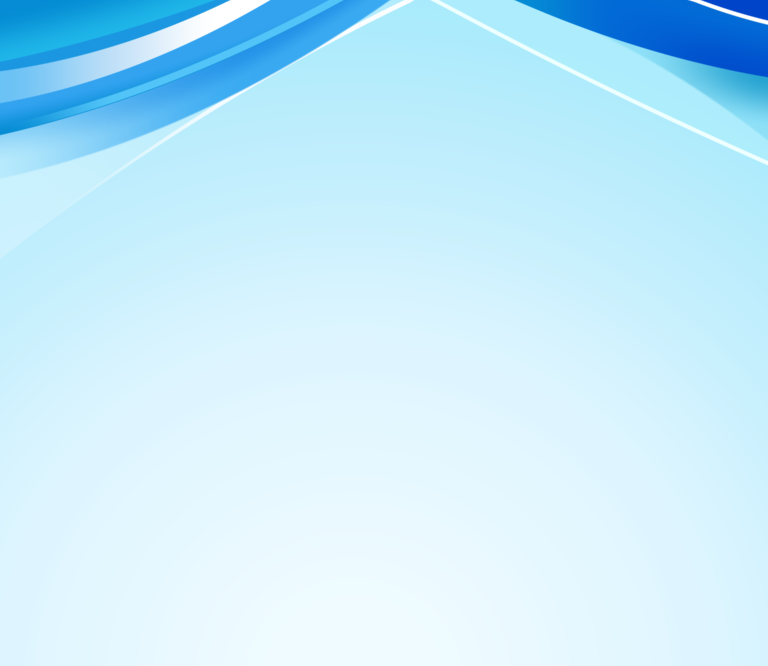
Reproduce this background procedurally as a Shadertoy shader.

```glsl
// Pale blue radial glow under sweeping blue ribbons in the two upper corners.

const vec3 WHITE = vec3(1.0);
const vec3 ICE = vec3(0.94, 0.985, 1.0);
const vec3 FROST = vec3(0.88, 0.965, 1.0);
const vec3 SKY = vec3(0.745, 0.93, 0.99);
const vec3 AQUA = vec3(0.66, 0.92, 0.99);
const vec3 CYAN = vec3(0.32, 0.77, 0.97);
const vec3 AZURE = vec3(0.20, 0.64, 0.94);
const vec3 TEAL = vec3(0.02, 0.55, 0.83);
const vec3 COBALT = vec3(0.01, 0.42, 0.84);
const vec3 NAVY = vec3(0.0, 0.27, 0.79);

// Depth of an arc at x; span holds its end x values, depths its end depths.
float arc(float x, vec2 span, vec2 depths, float bend) {
    float t = (x - span.x) / (span.y - span.x);
    float s = clamp(t, 0.0, 1.0);
    return mix(depths.x, depths.y, t) + bend * 4.0 * s * (1.0 - s);
}

// Arc from the left side up to the top edge.
float leftArc(float x, float topX, float depth, float bend) {
    return arc(x, vec2(0.0, topX), vec2(depth, 0.0), bend);
}

// Arc from the top edge down to the right side.
float rightArc(float x, float topX, float depth, float bend) {
    return arc(x, vec2(topX, 1.0), vec2(0.0, depth), bend);
}

// Coverage above an edge; gap is the edge depth minus the current depth.
float above(float gap, float soft) {
    return smoothstep(-soft, soft, gap);
}

float stroke(float gap, float halfWidth, float soft) {
    return 1.0 - smoothstep(halfWidth - soft, halfWidth + soft, abs(gap));
}

// Nested pale halos rising from the lower centre.
vec3 backdrop(float x, float d) {
    float r = length(vec2((x - 0.46) * 1.08, d - 1.02));
    vec3 col = mix(ICE, FROST, smoothstep(0.05, 0.5, r));
    col = mix(col, SKY, smoothstep(0.43, 0.86, r));
    col = mix(col, AQUA, smoothstep(0.78, 1.05, r));
    return col - vec3(0.008, 0.006, 0.0) * exp(-pow((r - 0.47) / 0.016, 2.0));
}

vec3 leftRibbons(vec3 col, float x, float d, float px) {
    // Pale veil and the fine white arc
    float veil = leftArc(x, 0.534, 0.389, -0.024) - d;
    col = mix(col, mix(FROST, SKY, smoothstep(0.0, 0.35, x)), 0.45 * above(veil, px));
    float lineFade = smoothstep(0.0, 0.36, x);
    col = mix(col, WHITE, lineFade * 0.95 * stroke(veil, 0.0015 + 0.0025 * lineFade, px));

    // Translucent lower ribbon
    float lower = leftArc(x, 0.508, 0.268, 0.036) - d;
    vec3 lowerCol = mix(SKY, mix(CYAN, AZURE, 0.8), smoothstep(-0.05, 0.34, x));
    lowerCol = mix(lowerCol, COBALT, 0.5 * smoothstep(0.015, 0.06, lower) * smoothstep(0.0, 0.4, x));
    lowerCol = mix(lowerCol, AZURE, 0.4 * smoothstep(0.02, 0.085, lower));
    col = mix(col, lowerCol, above(lower, px * 1.5));

    // Main blue ribbon with a bright rim
    float main = leftArc(x, 0.449, 0.203, 0.021) - d;
    vec3 mainCol = mix(TEAL, AZURE, smoothstep(0.0, 0.045, main + 0.06 * x));
    col = mix(col, mainCol, above(main, px));
    col = mix(col, CYAN, smoothstep(0.0, 0.16, x) * stroke(main - 0.007, 0.006, px));

    // Silver ribbon
    float silver = leftArc(x, 0.352, 0.155, 0.021) - d;
    vec3 silverCol = mix(vec3(0.42, 0.76, 0.96), vec3(0.76, 0.88, 0.97), smoothstep(0.0, 0.17, x));
    silverCol = mix(silverCol, WHITE, smoothstep(0.13, 0.29, x));
    col = mix(col, silverCol, above(silver, px));

    // Blue strip and teal corner
    float strip = leftArc(x, 0.30, 0.107, 0.015) - d;
    col = mix(col, mix(AZURE, TEAL, 0.55), above(strip, px));
    float corner = leftArc(x, 0.28, 0.093, 0.006) - d;
    vec3 cornerCol = mix(vec3(0.12, 0.71, 0.91), TEAL, smoothstep(0.0, 0.075, corner));
    return mix(col, cornerCol, above(corner, px));
}

vec3 rightRibbons(vec3 col, float x, float d, float px) {
    // Pale wing and its white arc
    float wing = rightArc(x, 0.566, 0.245, 0.006) - d;
    col = mix(col, vec3(0.68, 0.93, 0.985), 0.7 * above(wing, px));
    col = mix(col, vec3(0.93, 1.0, 1.0), stroke(wing, 0.0034, px));

    // Teal shade beneath the deep ribbon
    float ribbon = rightArc(x, 0.67, 0.116, 0.013) - d;
    float shade = rightArc(x, 0.67, 0.211, -0.022) - d;
    vec3 shadeCol = mix(vec3(0.56, 0.88, 0.97), vec3(0.15, 0.64, 0.82),
                        smoothstep(0.82, 1.0, x) * smoothstep(-0.08, 0.0, ribbon));
    col = mix(col, shadeCol, above(shade, px * 2.0));

    // Deep blue ribbon, darker toward the right
    vec3 deep = mix(TEAL, COBALT, smoothstep(0.67, 0.80, x));
    deep = mix(deep, NAVY, 0.75 * smoothstep(0.76, 0.96, x) * smoothstep(0.085, 0.0, ribbon));
    col = mix(col, deep, above(ribbon, px));

    // Dark corner with a white rim
    float rim = rightArc(x, 0.905, 0.034, 0.002) - d;
    col = mix(col, NAVY, above(rim, px));
    return mix(col, WHITE, stroke(rim, 0.0032, px));
}

void mainImage(out vec4 fragColor, in vec2 fragCoord) {
    vec2 uv = fragCoord / iResolution.xy;
    float depth = 1.0 - uv.y;
    float px = 1.0 / iResolution.y;
    vec3 col = backdrop(uv.x, depth);
    col = leftRibbons(col, uv.x, depth, px);
    col = rightRibbons(col, uv.x, depth, px);
    fragColor = vec4(clamp(col, 0.0, 1.0), 1.0);
}
```
